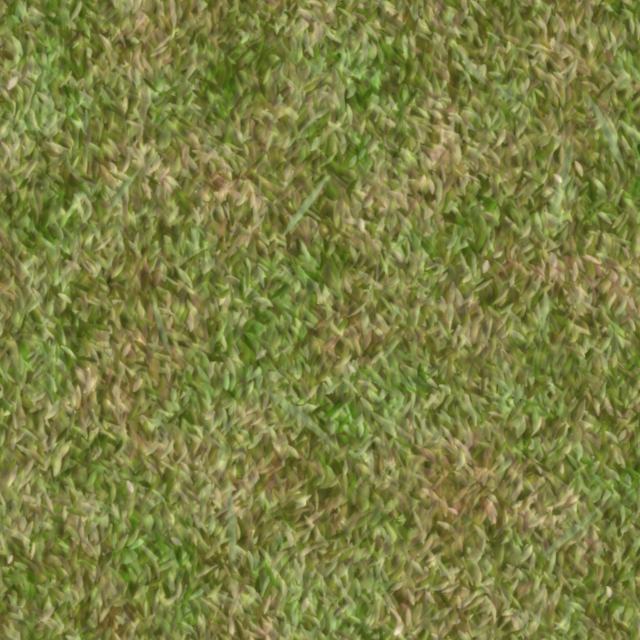
This texture is drawn by a Shadertoy shader. Its source:

```glsl
const int   LAYERS      = 8;
const float CELL_LARGE  = 0.036;   // blade spacing, bottom layer
const float CELL_SMALL  = 0.023;   // blade spacing, top layer
const float BLADE_REACH = 0.80;    // half length, in cells
const float BLADE_WIDTH = 0.19;    // half width, in cells
const float LEAN_SPREAD = 2.1;     // range of blade angles, radians
const float SOFTNESS    = 0.0024;  // edge blur, in canvas units
const float PATCH_FREQ  = 7.0;
const float GRAIN_FREQ  = 85.0;
const float GRAIN_DEPTH = 0.30;
const float CONTRAST    = 1.16;
const vec3  MEAN_GREEN  = vec3(0.506, 0.520, 0.277);
const vec3  SOIL        = vec3(0.30, 0.31, 0.10);
const vec3  DRY_SHIFT   = vec3(0.10, -0.01, 0.06);
const vec3  PALE_BLADE  = vec3(0.60, 0.67, 0.46);
const vec3  CREAM       = vec3(0.86, 0.81, 0.68);

// Grass shades from dark to light: colour and share of the blades
const vec4 SHADES[6] = vec4[6](
    vec4(0.36, 0.37, 0.13, 0.13), vec4(0.43, 0.47, 0.17, 0.19),
    vec4(0.48, 0.46, 0.27, 0.14), vec4(0.52, 0.53, 0.29, 0.22),
    vec4(0.57, 0.60, 0.33, 0.13), vec4(0.64, 0.65, 0.44, 0.19));

vec4 hash4(vec2 p) {
    vec4 q = fract(p.xyxy * vec4(0.1031, 0.1030, 0.0973, 0.1099));
    q += dot(q, q.wzxy + 33.33);
    return fract((q.xxyz + q.yzzw) * q.zywx);
}

float cornerSlope(vec2 cell, vec2 offset) {
    float a = 6.2832 * hash4(cell + 17.0).x;
    return dot(vec2(cos(a), sin(a)), offset);
}

float gradientNoise(vec2 p) {
    vec2 i = floor(p), f = p - i, e = vec2(0.0, 1.0);
    vec2 u = f * f * f * (f * (f * 6.0 - 15.0) + 10.0);
    return mix(mix(cornerSlope(i, f), cornerSlope(i + e.yx, f - e.yx), u.x),
               mix(cornerSlope(i + e, f - e), cornerSlope(i + 1.0, f - 1.0), u.x), u.y);
}

vec3 grassShade(float pick) {
    float total = 0.0;
    for (int i = 0; i < 6; i++) {
        total += SHADES[i].w;
        if (pick < total) return SHADES[i].rgb;
    }
    return SHADES[5].rgb;
}

// Coverage of one curved, tapered blade; side runs from -1 to 1 across it
float bladeMask(vec2 d, float angle, vec2 size, float bend, float blur, out float side) {
    float s = sin(angle), c = cos(angle);
    vec2 q = vec2(c * d.x - s * d.y, s * d.x + c * d.y);
    float t = q.y / size.y;
    q.x += bend * size.y * t * t;
    float width = size.x * (1.0 - t * t);
    side = clamp(q.x / size.x, -1.0, 1.0);
    return smoothstep(blur, -blur, abs(q.x) - width) * smoothstep(1.0, 0.8, abs(t));
}

// One layer of turf, a blade in every jittered cell
void addTurf(inout vec3 col, vec2 p, float cell, float seed, vec3 patches, float blur) {
    vec2 g = p / cell + seed * vec2(0.37, 0.61), base = floor(g);
    for (int y = 1; y >= -1; y--)
    for (int x = -1; x <= 1; x++) {
        vec2 id = base + vec2(x, y);
        vec4 h = hash4(id + seed * 41.0), k = hash4(id + seed * 41.0 + 211.0);
        float angle = (h.z - 0.5) * LEAN_SPREAD + patches.z * 0.9 - 0.08;
        vec2 size = vec2(BLADE_WIDTH, BLADE_REACH) * mix(vec2(0.6), vec2(1.1), k.xy);
        float side;
        float mask = bladeMask(g - id - h.xy, angle, size, (k.z - 0.5) * 0.3, blur / cell, side);
        vec3 shade = grassShade(h.w + patches.x * 0.30);
        shade += DRY_SHIFT * (patches.y * 1.1 + (k.w - 0.5) * 0.9);
        shade *= 1.0 + 0.13 * side;
        col = mix(col, shade, mask * mix(0.65, 0.95, k.z));
    }
}

// Rare larger marks: long pale blades or short bright flecks
void addAccents(inout vec3 col, vec2 p, float cell, vec2 size, float share, vec3 tint, float blur) {
    vec2 g = p / cell, base = floor(g);
    for (int y = 1; y >= -1; y--)
    for (int x = -1; x <= 1; x++) {
        vec2 id = base + vec2(x, y);
        vec4 h = hash4(id + cell * 900.0), k = hash4(id + cell * 900.0 + 97.0);
        float side;
        float mask = bladeMask(g - id - h.xy, (h.z - 0.5) * 2.0, size / cell * mix(0.6, 1.1, k.x),
                               (k.y - 0.5) * 0.25, blur / cell, side);
        col = mix(col, tint * (0.95 + 0.1 * side), mask * step(h.w, share) * mix(0.5, 0.9, k.z));
    }
}

void mainImage(out vec4 fragColor, in vec2 fragCoord) {
    vec2 p = fragCoord / iResolution.y;
    float blur = max(SOFTNESS, 0.7 / iResolution.y);

    // Broad changes of tone, dryness and lean
    vec3 patches = vec3(gradientNoise(p * PATCH_FREQ + 3.0),
                        gradientNoise(p * PATCH_FREQ * 0.9 + 31.0),
                        gradientNoise(p * PATCH_FREQ * 0.5 + 67.0));
    patches.xy += 0.5 * vec2(gradientNoise(p * PATCH_FREQ * 3.0 + 11.0),
                             gradientNoise(p * PATCH_FREQ * 2.6 + 53.0));

    // Shaded ground, then turf from bottom to top
    vec3 col = mix(SOIL, MEAN_GREEN, 0.4 + 0.6 * gradientNoise(p * 40.0));
    for (int i = 0; i < LAYERS; i++) {
        float level = float(i) / float(LAYERS - 1);
        addTurf(col, p, mix(CELL_LARGE, CELL_SMALL, level), float(i) + 1.0, patches, blur);
    }
    addAccents(col, p, 0.15, vec2(0.0065, 0.075), 0.22, PALE_BLADE, blur);
    addAccents(col, p, 0.07, vec2(0.0055, 0.014), 0.10, CREAM, blur * 1.3);

    // Fine mottling, stretched along the blades
    float grain = gradientNoise(p * GRAIN_FREQ * vec2(1.0, 0.65))
                + 0.6 * gradientNoise(p * GRAIN_FREQ * 0.45 + 19.0);
    col *= 1.0 + GRAIN_DEPTH * grain;
    col = MEAN_GREEN + (col - MEAN_GREEN) * CONTRAST;
    fragColor = vec4(clamp(col, 0.0, 1.0), 1.0);
}
```
